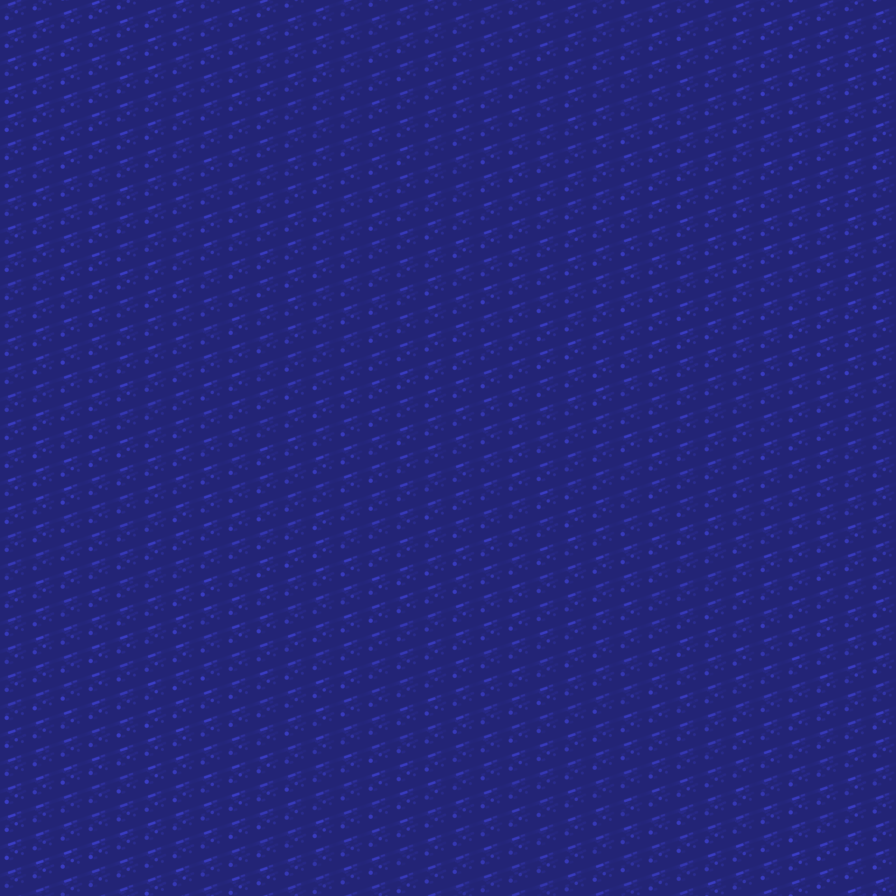
A three.js fragment shader for this texture:

```glsl
// Deep blue twill cloth with small glinting stitches on slanted rows.
#define COLUMNS 32.0
#define ROWS 32.0
#define SLANT 11.0
#define FAINT_MARKS 12
#define EDGE 0.03
#define WEAR 0.35
#define DRIFT 0.18
#define BASE_BLUE vec3(0.137, 0.143, 0.462)
#define SOFT_BLUE vec3(0.162, 0.165, 0.555)
#define GLINT_BLUE vec3(0.235, 0.245, 0.790)

varying vec2 vUv;

const float TAU = 6.2831853;

float hash(vec2 p) {
  return fract(sin(dot(p, vec2(127.1, 311.7))) * 43758.5453);
}

// Rounded dash along the slanted row, measured in cell units
float dash(vec2 p, vec2 center, float halfLength, float radius) {
  vec2 d = p - center;
  d.x -= clamp(d.x, -halfLength, halfLength);
  // Undo the shear so that the ends stay round
  d.y += d.x * SLANT / COLUMNS;
  return 1.0 - smoothstep(radius - EDGE, radius + EDGE, length(d));
}

void main() {
  // Sheared grid: whole counts on both axes keep the tile seamless
  vec2 grid = vec2(vUv.x * COLUMNS, vUv.y * ROWS - vUv.x * SLANT);
  vec2 cell = mod(floor(grid), vec2(COLUMNS, ROWS));
  vec2 p = fract(grid);

  // Slow drift of the sheen across the cloth
  float drift = 0.6 * cos(TAU * (vUv.x - 0.02))
              + 0.4 * cos(TAU * (vUv.y - vUv.x + 0.05));
  float sheen = 1.0 - DRIFT * (0.5 - 0.5 * drift);

  // Thin broken thread along each row, with faint scattered stitches
  float thread = 1.0 - smoothstep(0.03, 0.10, abs(p.y - 0.72));
  float soft = thread * (0.55 + 0.35 * cos(TAU * (p.x - 0.45)));
  for (int i = 0; i < FAINT_MARKS; i++) {
    float k = float(i);
    vec2 spot = vec2(hash(vec2(k, 3.7)), hash(vec2(k, 8.2)));
    vec2 center = vec2(0.12, 0.10) + vec2(0.76, 0.62) * spot;
    float strength = 0.35 + 0.55 * hash(cell + vec2(k, 41.0));
    soft = max(soft, strength * dash(p, center, 0.025, 0.045));
  }

  // Short bright dash, its broken tail and companion dots
  float wearDash = 1.0 - WEAR * hash(cell + 5.3);
  float wearDot = 1.0 - WEAR * hash(cell + 19.6);
  float glint = wearDash * dash(p, vec2(0.42, 0.72), 0.09, 0.045);
  glint = max(glint, 0.50 * wearDot * dash(p, vec2(0.68, 0.74), 0.04, 0.035));
  glint = max(glint, wearDot * dash(p, vec2(0.24, 0.28), 0.0, 0.075));
  glint = max(glint, 0.85 * wearDash * dash(p, vec2(0.58, 0.38), 0.0, 0.060));
  glint = max(glint, 0.45 * wearDot * dash(p, vec2(0.80, 0.24), 0.0, 0.050));

  vec3 color = mix(BASE_BLUE, SOFT_BLUE, soft * sheen);
  color = mix(color, GLINT_BLUE, glint * sheen);
  gl_FragColor = vec4(color, 1.0);
}
```
